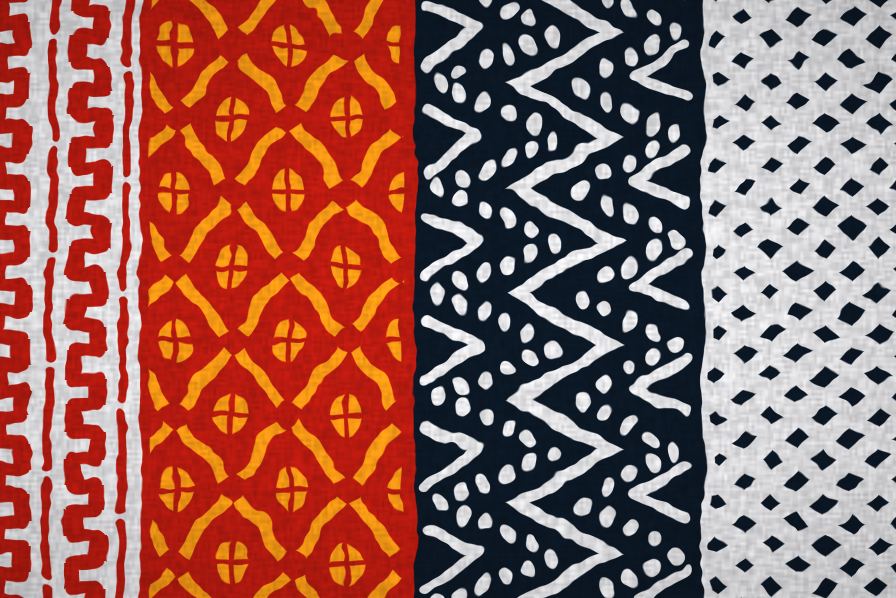
A WebGL 2 fragment shader for this pattern:

```glsl
#version 300 es
precision highp float;
// Printed cloth in four vertical bands: meanders, quartered discs, zigzags and diamonds.

uniform vec2 u_resolution;
out vec4 fragColor;

// Lengths are in hundredths of the canvas height; y runs downward from the top.
const vec3 WHITE  = vec3(0.88, 0.88, 0.89);
const vec3 RED    = vec3(0.71, 0.10, 0.06);
const vec3 NAVY   = vec3(0.045, 0.09, 0.14);
const vec3 ORANGE = vec3(0.95, 0.59, 0.08);
const float RED_EDGE = 23.5, NAVY_EDGE = 69.5, DIAMOND_EDGE = 117.6;
const float MEANDER_HALF = 4.4, MEANDER_REACH = 2.0;
const vec2 DISC_ORIGIN = vec2(29.3, 7.4), DISC_STEP = vec2(19.1, 24.8), DISC_RADII = vec2(2.7, 3.5);
const vec2 BAR_HALF = vec2(5.6, 1.05);
const vec2 DIAMOND_ORIGIN = vec2(124.4, 2.9), DIAMOND_STEP = vec2(9.0, 7.05), DIAMOND_HALF = vec2(2.0, 1.5);
const float ZIG_PERIOD = 17.5, ZIG_LEFT = 86.6, ZIG_RIGHT = 102.0, ZIG_TOP = 5.3;
const float WOBBLE = 1.1, WEAVE = 0.13, VIGNETTE = 0.2;

float hash(vec2 p) { return fract(sin(dot(p, vec2(127.1, 311.7))) * 43758.5453); }

float noise(vec2 p) {
  vec2 i = floor(p), f = fract(p);
  f = f * f * (3.0 - 2.0 * f);
  return mix(mix(hash(i), hash(i + vec2(1, 0)), f.x),
             mix(hash(i + vec2(0, 1)), hash(i + vec2(1, 1)), f.x), f.y);
}

float fill(float d) {
  float soft = max(0.15, 70.0 / u_resolution.y);
  return 1.0 - smoothstep(-soft, soft, d);
}

float segment(vec2 p, vec2 a, vec2 b) {
  vec2 ab = b - a;
  return length(p - a - ab * clamp(dot(p - a, ab) / dot(ab, ab), 0.0, 1.0));
}

float ellipse(vec2 p, vec2 r) { return (length(p / r) - 1.0) * min(r.x, r.y); }

// Square-cornered path that swings left and right of x = 0.
float meander(vec2 p) {
  float t = p.y / MEANDER_HALF, cell = floor(t + 0.5);
  float f = abs(t - cell) * MEANDER_HALF;
  float side = 1.0 - 2.0 * mod(cell, 2.0);
  float upright = abs(p.x - side * MEANDER_REACH) - 1.5;
  float rung = length(vec2(max(abs(p.x) - MEANDER_REACH, 0.0), 0.5 * MEANDER_HALF - f)) - 1.15;
  return min(upright, rung);
}

float dashes(vec2 p, float gapY, float period) {
  float y = abs(mod(p.y - gapY, period) - 0.5 * period);
  return length(vec2(p.x, max(y - 0.5 * period + 1.1, 0.0))) - 0.72;
}

// Staggered lattice: skewed coordinates with a node at every integer pair.
vec2 toLattice(vec2 p, vec2 origin, vec2 size) {
  vec2 q = (p - origin) / size;
  return vec2(q.x + q.y, q.x - q.y);
}
vec2 fromLattice(vec2 f, vec2 size) { return 0.5 * size * vec2(f.x + f.y, f.x - f.y); }

float bar(vec2 v, vec2 dir, float seed) {
  dir = normalize(dir);
  vec2 q = vec2(dot(v, dir), dot(v, vec2(-dir.y, dir.x)));
  q.y += 0.4 * sin(q.x * 0.65 + 2.0 * seed);
  vec2 e = abs(q) - BAR_HALF * vec2(0.92 + 0.16 * seed, 1.0);
  return max(e.x, e.y);
}

float discsAndBars(vec2 p) {
  vec2 ab = toLattice(p, DISC_ORIGIN, DISC_STEP), id = floor(ab + 0.5);
  vec2 v = fromLattice(ab - id, DISC_STEP);
  float disc = max(ellipse(v, DISC_RADII), 0.42 - min(abs(v.x), abs(v.y)));
  vec2 onA = vec2(fract(ab.x) - 0.5, ab.y - id.y), onB = vec2(ab.x - id.x, fract(ab.y) - 0.5);
  float barA = bar(fromLattice(onA, DISC_STEP), DISC_STEP * vec2(1, -1), hash(vec2(floor(ab.x), id.y)));
  float barB = bar(fromLattice(onB, DISC_STEP), DISC_STEP, hash(vec2(id.x, floor(ab.y)) + 40.0));
  return min(disc, min(barA, barB));
}

// Rows of uneven dots spreading from a tip, one wedge per zigzag period.
float dotWedges(vec2 p, float stepX, float stepY, int last) {
  float d = 1e3, base = floor(p.y / ZIG_PERIOD + 0.5);
  for (int k = -1; k <= 1; k++)
    for (int i = 0; i <= last; i++)
      for (int s = -1; s <= 1; s += 2) {
        if (s < 0 && (i == 0 || i == last)) continue;
        float row = base + float(k), n = float(i);
        vec2 id = vec2(n * float(s) + stepX, row);
        vec2 c = vec2(n * stepX, row * ZIG_PERIOD + float(s) * (0.6 + n * stepY));
        vec2 q = p - c - 0.6 * (vec2(hash(id), hash(id + 7.0)) - 0.5);
        q.x += (hash(id + 3.0) - 0.5) * 0.7 * q.y;
        d = min(d, ellipse(q, vec2(1.05 + 0.3 * hash(id + 5.0), 1.35 + 0.4 * hash(id + 9.0))));
      }
  return d;
}

float chevrons(vec2 p, vec2 upper, vec2 lower) {
  p.y -= ZIG_PERIOD * floor(p.y / ZIG_PERIOD + 0.5);
  return min(segment(p, vec2(0), upper), segment(p, vec2(0), lower)) - 0.9;
}

float zigzagBand(vec2 p) {
  float t = 2.0 * abs(fract((p.y - ZIG_TOP) / ZIG_PERIOD + 0.5) - 0.5);
  float slope = 2.0 * (ZIG_RIGHT - ZIG_LEFT) / ZIG_PERIOD;
  float d = abs(p.x - mix(ZIG_RIGHT, ZIG_LEFT, t)) / sqrt(1.0 + slope * slope) - 1.05;
  d = min(d, chevrons(p - vec2(80.0, 4.9), vec2(-8.6, -3.7), vec2(-8.6, 6.4)));
  d = min(d, chevrons(p - vec2(106.2, 12.9), vec2(8.4, -5.2), vec2(8.4, 3.4)));
  d = min(d, dotWedges(p - vec2(92.5, 5.3), -3.8, 1.57, 5));
  return min(d, dotWedges(p - vec2(97.4, 14.0), 3.9, 2.0, 4));
}

float diamonds(vec2 p) {
  vec2 ab = toLattice(p, DIAMOND_ORIGIN, DIAMOND_STEP), id = floor(ab + 0.5);
  vec2 v = fromLattice(ab - id, DIAMOND_STEP);
  v.y += (hash(id) - 0.35) * 0.4 * v.x;
  vec2 r = DIAMOND_HALF * mix(0.85, 1.12, smoothstep(119.0, 145.0, p.x)) * (0.9 + 0.2 * hash(id + 4.0));
  float d = (abs(v.x) / r.x + abs(v.y) / r.y - 1.0) * r.x * r.y / length(r);
  return max(d, DIAMOND_EDGE + 1.4 - p.x);
}

void main() {
  vec2 cloth = gl_FragCoord.xy / u_resolution.y * 100.0;
  cloth.y = 100.0 - cloth.y;

  // Hand-cut wobble
  vec2 p = cloth + WOBBLE * (vec2(noise(cloth * 0.22), noise(cloth * 0.22 + 50.0)) - 0.5);
  p += 0.5 * (vec2(noise(cloth * 0.7 + 9.0), noise(cloth * 0.7 + 80.0)) - 0.5);

  // Meander band
  float combs = min(meander(p - vec2(1.6, 5.9)), meander(p - vec2(15.2 - 0.012 * p.y, 3.9)));
  float lines = min(dashes(p - vec2(9.4 - 0.02 * p.y, 0.0), 24.4, 18.2),
                    dashes(p - vec2(21.5 - 0.014 * p.y, 0.0), 30.3, 18.8));
  vec3 color = mix(WHITE, RED, fill(min(combs, lines)));

  // Remaining bands, left to right
  float orange = max(discsAndBars(p), max(25.1 - p.x, p.x - 67.7));
  color = mix(color, mix(RED, ORANGE, fill(orange)), fill(RED_EDGE - p.x));
  color = mix(color, mix(NAVY, WHITE, fill(zigzagBand(p))), fill(NAVY_EDGE - p.x));
  color = mix(color, mix(WHITE, NAVY, fill(diamonds(p))), fill(DIAMOND_EDGE - p.x));

  // Woven threads and darker corners
  float threads = noise(cloth * vec2(2.2, 0.7)) + noise(cloth * vec2(0.7, 2.2) + 30.0) - 1.0;
  vec2 fromCenter = gl_FragCoord.xy / u_resolution - 0.5;
  color *= (1.0 + WEAVE * threads) * (1.04 - VIGNETTE * dot(fromCenter, fromCenter) * 2.0);
  fragColor = vec4(color, 1.0);
}
```
